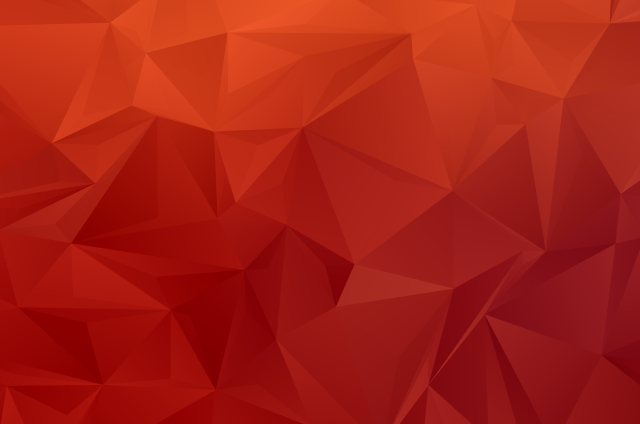
This background is drawn by a WebGL 1 fragment shader. Its source:

```glsl
precision highp float;
// Low-poly mesh of red facets, glowing orange at the top and plum at the right.

uniform vec2 u_resolution;

const float CELL = 0.2;
const mat2 TURN = mat2(0.878, 0.479, -0.479, 0.878);

float hash(vec2 p) {
  vec3 q = fract(vec3(p.xyx) * vec3(0.1031, 0.1030, 0.0973));
  q += dot(q, q.yzx + 33.33);
  return fract((q.x + q.y) * q.z);
}

float cross2(vec2 a, vec2 b) {
  return a.x * b.y - a.y * b.x;
}

// Jittered mesh corner in canvas units, where the height is 1
vec2 corner(vec2 id) {
  vec2 jitter = vec2(hash(id + 17.3), hash(id + 71.9)) - 0.5;
  return TURN * (id + 0.94 * jitter) * CELL;
}

float glow(vec2 p, vec2 centre, vec2 radius) {
  vec2 d = (p - centre) / radius;
  return exp(-dot(d, d));
}

// Broad colour field; uv runs from 0 to 1 on both axes
vec3 field(vec2 uv) {
  vec3 col = mix(vec3(0.60, 0.025, 0.015), vec3(0.545, 0.085, 0.12),
                 smoothstep(0.3, 0.95, uv.x));
  col = mix(col, vec3(0.53, 0.04, 0.055), 0.7 * glow(uv, vec2(0.45, 0.25), vec2(0.13, 0.3)));
  col = mix(col, vec3(0.51, 0.035, 0.045), 0.8 * glow(uv, vec2(1.0, 0.0), vec2(0.3, 0.22)));
  float side = 2.0 * uv.x - 1.0;
  float heat = smoothstep(0.36, 1.05, uv.y + 0.06 * sin(9.0 * uv.x));
  heat *= 1.0 - 0.42 * side * side;
  return mix(col, vec3(0.87, 0.30, 0.125), heat);
}

// Signed distance to the line a-b, positive on its left
float edge(vec2 p, vec2 a, vec2 b) {
  vec2 d = b - a;
  return cross2(d, p - a) / max(length(d), 1e-5);
}

// Antialiased coverage of a counter-clockwise triangle
float coverage(vec2 p, vec2 a, vec2 b, vec2 c) {
  float d = min(edge(p, a, b), min(edge(p, b, c), edge(p, c, a)));
  return clamp(0.5 + d * u_resolution.y, 0.0, 1.0);
}

// Flat tone with a slight tilt across the facet
vec3 facetColour(vec2 p, vec2 centre, vec2 seed) {
  vec2 toUv = vec2(u_resolution.y / u_resolution.x, 1.0);
  vec2 uv = centre * toUv;
  vec3 col = field(mix(centre, p, 0.35) * toUv);
  float angle = 6.283 * hash(seed + 5.1);
  float tone = hash(seed) - 0.5;
  tone += 3.0 * dot(p - centre, vec2(cos(angle), sin(angle)));
  col += tone * vec3(0.10, 0.075, 0.045);
  float pale = glow(uv, vec2(0.1, 0.45), vec2(0.09, 0.2))
             + glow(uv, vec2(0.63, 0.27), vec2(0.13, 0.24));
  return mix(col, vec3(0.69, 0.21, 0.155), 0.8 * pale * hash(seed + 9.7));
}

// Triangle fanned into three shades; returns weighted colour and weight
vec4 facet(vec2 p, vec2 a, vec2 b, vec2 c, vec2 seed) {
  if (coverage(p, a, b, c) <= 0.0) return vec4(0.0);
  vec3 w = 0.12 + vec3(hash(seed + 2.3), hash(seed + 4.7), hash(seed + 6.1));
  vec2 hub = (a * w.x + b * w.y + c * w.z) / (w.x + w.y + w.z);
  vec3 col = facetColour(p, (a + b + c) / 3.0, seed);
  float split = 0.9 * smoothstep(0.35, 1.0, hash(seed + 8.9));
  vec4 sum = vec4(0.0);
  for (int i = 0; i < 3; i++) {
    float cover = coverage(p, a, b, hub);
    float shade = split * (hash(seed + 13.7 * float(i + 1)) - 0.5);
    sum += cover * vec4(col + shade * vec3(0.09, 0.065, 0.04), 1.0);
    vec2 first = a;
    a = b;
    b = c;
    c = first;
  }
  return sum;
}

void main() {
  vec2 p = gl_FragCoord.xy / u_resolution.y;
  vec2 home = floor(p * TURN / CELL);
  vec4 sum = vec4(0.0);
  for (int j = -1; j <= 1; j++) {
    for (int i = -1; i <= 1; i++) {
      vec2 id = home + vec2(float(i), float(j));
      vec2 a = corner(id);
      vec2 b = corner(id + vec2(1.0, 0.0));
      vec2 c = corner(id + vec2(1.0, 1.0));
      vec2 d = corner(id + vec2(0.0, 1.0));
      // Pick a diagonal that stays inside the quad
      bool acInside = min(cross2(b - a, c - a), cross2(c - a, d - a)) > 0.0;
      bool bdInside = min(cross2(c - b, d - b), cross2(d - b, a - b)) > 0.0;
      bool useAc = acInside && (!bdInside || hash(id + 31.7) > 0.5);
      vec2 seed = id * 2.0 + 101.0;
      if (useAc) {
        sum += facet(p, a, b, c, seed) + facet(p, a, c, d, seed + vec2(0.5, 37.0));
      } else {
        sum += facet(p, b, c, d, seed) + facet(p, b, d, a, seed + vec2(0.5, 37.0));
      }
    }
  }
  gl_FragColor = vec4(clamp(sum.rgb / max(sum.a, 1e-4), 0.0, 1.0), 1.0);
}
```
